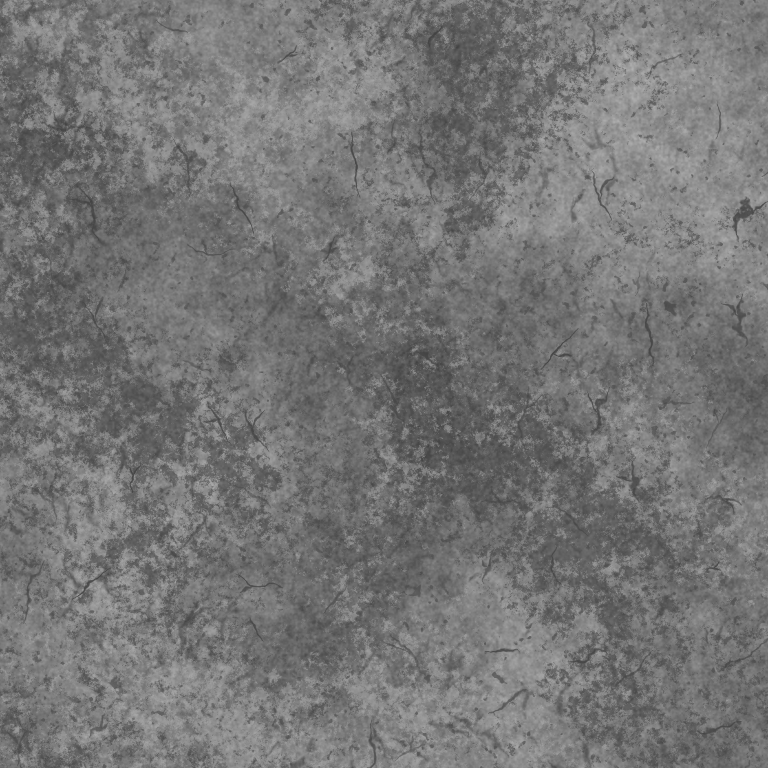
Give the GLSL for this texture, as a Shadertoy shader.

```glsl
// Weathered grey concrete: layered value noise makes clouds, mottling and grain,
// thresholded noise makes ragged stains and pale flecks, and scattered bent
// strokes make the soft smears, thin branching cracks and a few chips.

float hash(vec2 p) {
    vec3 q = fract(p.xyx * vec3(0.1031, 0.1030, 0.0973));
    q += dot(q, q.yzx + 33.33);
    return fract((q.x + q.y) * q.z);
}

float noise(vec2 p) {
    vec2 cell = floor(p), f = fract(p);
    f = f * f * (3.0 - 2.0 * f);
    float low = mix(hash(cell), hash(cell + vec2(1, 0)), f.x);
    float high = mix(hash(cell + vec2(0, 1)), hash(cell + vec2(1, 1)), f.x);
    return mix(low, high, f.y);
}

float fbm(vec2 p, float gain) {
    float sum = 0.0, total = 0.0, weight = 1.0;
    for (int i = 0; i < 5; i++) {
        sum += weight * noise(p);
        total += weight;
        weight *= gain;
        p = mat2(1.6, 1.2, -1.2, 1.6) * p + 17.3;
    }
    return sum / total;
}

// Tapered line from a to b; returns coverage
float taperedLine(vec2 p, vec2 a, vec2 b, float width, float blur) {
    vec2 ab = b - a;
    float t = clamp(dot(p - a, ab) / dot(ab, ab), 0.0, 1.0);
    float radius = width * (1.0 - 0.7 * abs(2.0 * t - 1.0));
    return 1.0 - smoothstep(radius - blur, radius + blur, length(p - a - ab * t));
}

// One random stroke per grid cell, some with a side branch
float strokes(vec2 uv, float cells, float reach, float width, float blur,
              float presence, float spread, float seed) {
    vec2 home = floor(uv * cells);
    float cover = 0.0;
    for (int y = -1; y <= 1; y++)
    for (int x = -1; x <= 1; x++) {
        vec2 cell = home + vec2(x, y);
        vec2 id = cell + seed;
        if (hash(id + 5.7) > presence) continue;
        vec2 centre = (cell + 0.15 + 0.7 * vec2(hash(id + 11.1), hash(id + 23.9))) / cells;
        float flow = 1.3 + 2.2 * (noise(centre * 3.0 + seed) - 0.5);
        float angle = flow + spread * (hash(id + 37.3) - 0.5);
        vec2 arm = vec2(cos(angle), sin(angle)) * reach * mix(0.35, 1.0, hash(id + 41.5)) / cells;
        float strength = mix(0.5, 1.0, hash(id + 53.2));
        cover = max(cover, strength * taperedLine(uv, centre - arm, centre + arm, width, blur));
        if (hash(id + 67.4) > 0.55) {
            float turn = hash(id + 71.8) > 0.5 ? 0.9 : -0.9;
            vec2 twig = mat2(cos(turn), sin(turn), -sin(turn), cos(turn)) * arm * 0.8;
            cover = max(cover, strength * taperedLine(uv, centre, centre + twig, width, blur));
        }
    }
    return cover;
}

void mainImage(out vec4 fragColor, in vec2 fragCoord) {
    vec2 uv = fragCoord / iResolution.y;
    vec2 tilted = mat2(0.8, 0.6, -0.6, 0.8) * uv + 2.0;

    // Broad clouds and mottling
    float cloud = fbm(tilted * 4.0 + 4.2, 0.5);
    float tone = 0.466 + 0.34 * (cloud - 0.5);
    tone += 0.26 * (fbm(tilted * 26.0 + 31.0, 0.85) - 0.5);

    // Ragged dark stains, crumbled into small pieces
    float stainArea = fbm(tilted * 4.5 + 52.0, 0.55);
    float stainGrit = fbm(tilted * 62.0 + 8.0, 0.85);
    float stain = smoothstep(0.52, 0.63, 0.5 * stainArea + 0.5 * stainGrit);
    tone = mix(tone, 0.315, 0.72 * stain);

    // Small pale flecks in loose clusters
    float fleckArea = fbm(tilted * 5.0 + 87.0, 0.5);
    float fleckGrit = fbm(tilted * 75.0 + 19.0, 0.8);
    float fleck = smoothstep(0.54, 0.67, 0.45 * fleckArea + 0.55 * fleckGrit);
    tone = mix(tone, 0.64, 0.62 * fleck);

    // Bend the plane so strokes wander
    vec2 bend = vec2(fbm(uv * 22.0 + 3.0, 0.5), fbm(uv * 22.0 + 61.0, 0.5)) - 0.5;
    vec2 bent = uv + 0.045 * bend;

    // Soft smears, broken by grit and gathered in patches
    float smear = strokes(bent, 18.0, 0.7, 0.0042, 0.003, 0.85, 1.4, 101.0);
    smear *= smoothstep(0.38, 0.54, fbm(uv * 5.0 + 73.0, 0.5));
    smear *= smoothstep(0.32, 0.5, fbm(tilted * 60.0 + 44.0, 0.6));
    tone = mix(tone, 0.3, 0.75 * smear);

    // Fine grain over every layer, then round pinholes
    tone += 0.085 * (noise(tilted * 230.0) - 0.5) + 0.05 * (noise(uv * 420.0) - 0.5);
    float pits = smoothstep(0.7, 0.84, fbm(tilted * 120.0 + 9.0, 0.4));
    tone = mix(tone, 0.3, 0.7 * pits);

    // Thin cracks and rare chips
    float crack = strokes(bent, 10.0, 0.4, 0.0021, 0.0013, 0.6, 2.0, 211.0);
    tone = mix(tone, 0.25, 0.85 * crack);
    float chip = strokes(bent, 6.0, 0.06, 0.011, 0.0015, 0.08, 3.0, 307.0);
    tone = mix(tone, 0.28, 0.9 * chip);

    fragColor = vec4(vec3(clamp(tone, 0.22, 0.7)), 1.0);
}
```
